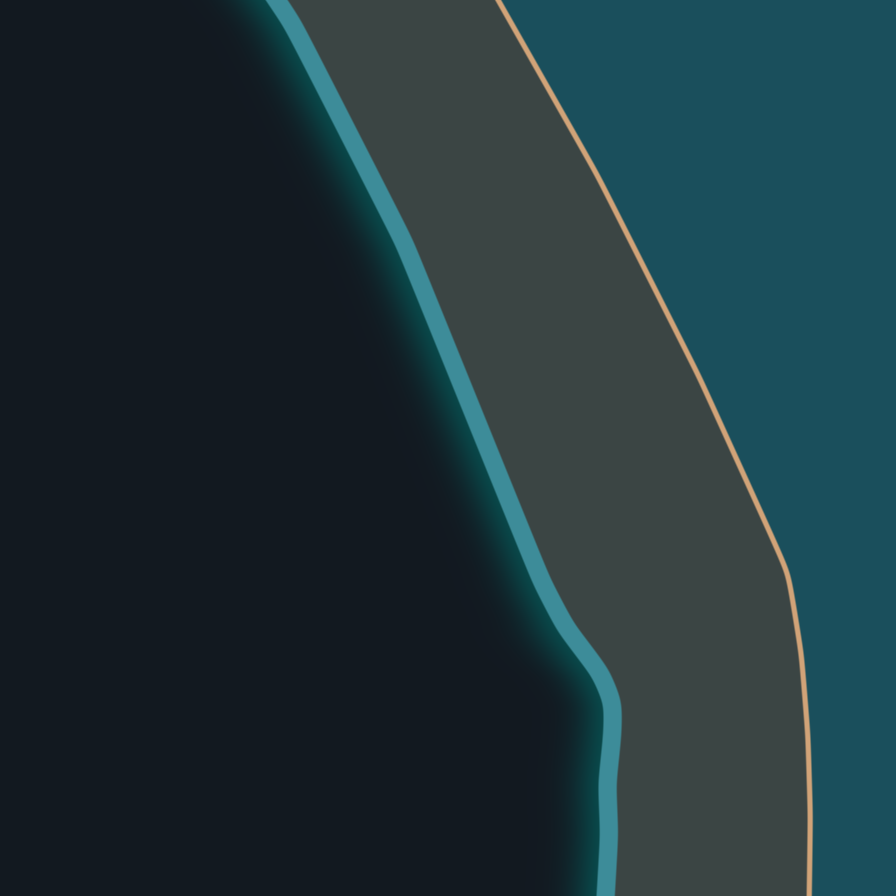
Write a WebGL 1 fragment shader that draws this background.

```glsl
precision highp float;
// A dark field, a slate band and a teal field divided by two bending contours.
// Each contour is x = f(depth), a line bent by rounded hinges; its slope turns the
// horizontal offset into a distance for the strokes, the fills and a soft glow.

uniform vec2 u_resolution;

#define SHORE_HALF_WIDTH 0.0102
#define RIM_HALF_WIDTH 0.0029
#define GLOW_RADIUS 0.037
#define BEND_RADIUS 0.013
#define EDGE_SOFTNESS 0.0013
#define NIGHT_COLOR vec3(0.071, 0.098, 0.127)
#define SLATE_COLOR vec3(0.231, 0.271, 0.266)
#define SEA_COLOR vec3(0.102, 0.310, 0.361)
#define SHORE_COLOR vec3(0.240, 0.550, 0.600)
#define RIM_COLOR vec3(0.820, 0.640, 0.470)
#define GLOW_COLOR vec3(0.030, 0.295, 0.300)

// Rounded ramp: zero before the bend, then rising with slope one
float hinge(float depth, float bend) {
  float d = depth - bend;
  return 0.5 * (d + sqrt(d * d + BEND_RADIUS * BEND_RADIUS));
}

// Left contour: a long diagonal, a shoulder, then a gently waving drop
float shoreX(float depth) {
  float x = 0.309 + 0.68 * depth;
  x -= 0.170 * hinge(depth, 0.025);
  x -= 0.105 * hinge(depth, 0.271);
  x += 0.115 * hinge(depth, 0.650);
  x += 0.270 * hinge(depth, 0.700);
  x -= 0.370 * hinge(depth, 0.752);
  x -= 0.470 * hinge(depth, 0.785);
  x -= 0.070 * hinge(depth, 0.820);
  x += 0.170 * hinge(depth, 0.875);
  x -= 0.110 * hinge(depth, 0.930);
  return x;
}

// Right contour: a diagonal that turns nearly vertical
float rimX(float depth) {
  float x = 0.556 + 0.567 * depth;
  x -= 0.062 * hinge(depth, 0.195);
  x -= 0.050 * hinge(depth, 0.420);
  x -= 0.295 * hinge(depth, 0.640);
  x -= 0.080 * hinge(depth, 0.730);
  x -= 0.050 * hinge(depth, 0.820);
  x -= 0.045 * hinge(depth, 0.910);
  return x;
}

// Signed distance from a horizontal offset and the local slope
float slantDistance(float offset, float slope) {
  return offset * inversesqrt(1.0 + slope * slope);
}

float stroke(float dist, float halfWidth, float soft) {
  return 1.0 - smoothstep(halfWidth - soft, halfWidth + soft, abs(dist));
}

void main() {
  vec2 uv = gl_FragCoord.xy / u_resolution;
  float depth = 1.0 - uv.y;
  float soft = max(EDGE_SOFTNESS, 0.75 / min(u_resolution.x, u_resolution.y));

  // Distances to both contours
  float stepSize = 0.004;
  float shore = shoreX(depth);
  float rim = rimX(depth);
  float shoreSlope = (shoreX(depth + stepSize) - shoreX(depth - stepSize)) / (2.0 * stepSize);
  float rimSlope = (rimX(depth + stepSize) - rimX(depth - stepSize)) / (2.0 * stepSize);
  float shoreDist = slantDistance(uv.x - shore, shoreSlope);
  float rimDist = slantDistance(uv.x - rim, rimSlope);

  // Glow on the dark side
  float reach = shoreDist / GLOW_RADIUS;
  vec3 color = mix(NIGHT_COLOR, GLOW_COLOR, exp(-reach * reach));

  // Flat fills
  color = mix(color, SLATE_COLOR, smoothstep(-soft, soft, shoreDist));
  color = mix(color, SEA_COLOR, smoothstep(-soft, soft, rimDist));

  // Contour strokes
  color = mix(color, SHORE_COLOR, stroke(shoreDist, SHORE_HALF_WIDTH, soft));
  color = mix(color, RIM_COLOR, stroke(rimDist, RIM_HALF_WIDTH, soft));

  gl_FragColor = vec4(color, 1.0);
}
```
